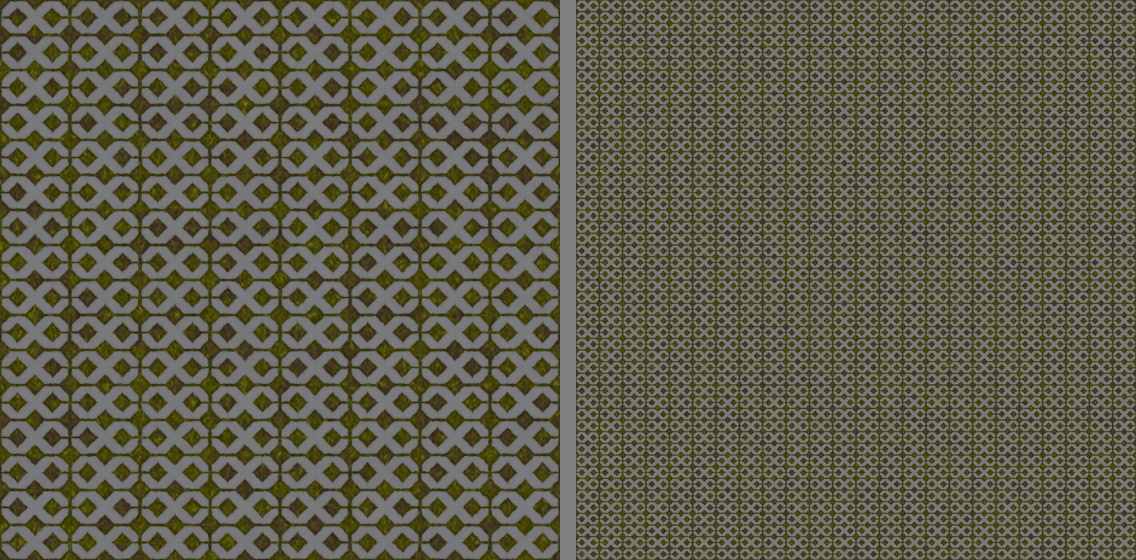
Left, the tile; right, the same tile 3 across and 3 down.
A WebGL 2 fragment shader for this texture:

```glsl
#version 300 es
precision highp float;

uniform vec2 u_resolution;
out vec4 outColor;

#define ROWS 16.0          // paver rows; each paver is two units wide
#define HOLE_RADIUS 0.272  // closed holes inside a paver
#define NOTCH_RADIUS 0.288 // notches in the middle of the long sides
#define CORNER_RADIUS 0.325 // openings where four pavers meet
#define JOINT_X 0.040      // half width of the vertical joints
#define JOINT_Y 0.028      // half width of the horizontal joints
#define SLIT 0.020         // half width of the slits beside the holes
#define CREEP 0.030        // raggedness of the moss edge
#define SOFT_EDGE 0.045    // width of the dirty concrete rim

const vec3 CONCRETE = vec3(0.472, 0.474, 0.480);
const vec3 RIM = vec3(0.345, 0.340, 0.240);
const vec3 SOIL = vec3(0.255, 0.210, 0.115);
const vec3 MOSS = vec3(0.270, 0.265, 0.030);
const vec3 BLADE = vec3(0.430, 0.430, 0.060);

float hash(vec2 p) {
  uvec2 q = uvec2(ivec2(p)) * uvec2(1597334673u, 3812015801u);
  uint n = (q.x ^ q.y) * 1597334673u;
  n = (n ^ (n >> 15)) * 2246822519u;
  return float((n ^ (n >> 13)) >> 8) / 16777216.0;
}

// Value noise that wraps after a whole number of cells
float noise(vec2 p, vec2 period) {
  vec2 i = floor(p), f = fract(p);
  f = f * f * (3.0 - 2.0 * f);
  vec2 a = mod(i, period), b = mod(i + 1.0, period);
  return mix(mix(hash(a), hash(vec2(b.x, a.y)), f.x),
             mix(hash(vec2(a.x, b.y)), hash(b), f.x), f.y);
}

float wrapNoise(vec2 uv, vec2 cells) {
  return noise(uv * cells, cells);
}

float diamond(vec2 p, float radius) {
  return (abs(p.x) + abs(p.y) - radius) * 0.7071;
}

// Signed distance to the planted gaps, negative inside them
float gapDistance(vec2 g) {
  // Fold into a quarter paver: x from the joint, y from the joint
  vec2 q = vec2(abs(mod(g.x + 1.0, 2.0) - 1.0), abs(fract(g.y + 0.5) - 0.5));
  float d = diamond(q - 0.5, HOLE_RADIUS);
  d = min(d, diamond(q - vec2(1.0, 0.0), NOTCH_RADIUS));
  d = min(d, diamond(q, CORNER_RADIUS));
  d = min(d, min(q.x - JOINT_X, q.y - JOINT_Y));
  return min(d, max(0.5 - q.y - SLIT, q.x - 0.5));
}

// Soil and moss, mixed in patches and streaked with short blades
vec3 groundColor(vec2 uv, float depth) {
  float patches = 0.55 * wrapNoise(uv, vec2(22.0)) + 0.45 * wrapNoise(uv, vec2(57.0));
  float clumps = wrapNoise(uv, vec2(130.0));
  float grain = wrapNoise(uv, vec2(300.0));
  // Whole-number shears keep the slanted streaks periodic
  float left = noise(vec2(240.0 * uv.x + 120.0 * uv.y, 120.0 * uv.y - 60.0 * uv.x), vec2(60.0));
  float right = noise(vec2(240.0 * uv.x - 120.0 * uv.y, 120.0 * uv.y + 60.0 * uv.x), vec2(60.0));
  float streak = mix(left, right, smoothstep(0.35, 0.65, wrapNoise(uv, vec2(73.0))));

  float green = smoothstep(0.30, 0.62, patches + 0.25 * (clumps - 0.5));
  vec3 color = mix(SOIL, MOSS, green);
  color *= 0.68 + 0.34 * streak + 0.30 * grain;
  float blades = smoothstep(0.55, 0.95, streak) * smoothstep(0.35, 0.80, clumps);
  color = mix(color, BLADE, 0.75 * blades * (0.15 + 0.85 * green));
  return color * mix(0.82, 1.04, smoothstep(0.0, 0.10, depth));
}

// Grey concrete with faint mottling and a slight tone per paver
vec3 concreteColor(vec2 uv, vec2 g) {
  float tone = hash(mod(floor(g * vec2(0.5, 1.0)), vec2(0.5, 1.0) * ROWS)) - 0.5;
  float mottle = wrapNoise(uv, vec2(90.0)) - 0.5;
  float grain = wrapNoise(uv, vec2(256.0)) - 0.5;
  return CONCRETE * (1.0 + 0.025 * tone + 0.03 * mottle + 0.03 * grain);
}

void main() {
  vec2 uv = gl_FragCoord.xy / u_resolution;
  vec2 g = uv * ROWS;
  float pixel = ROWS / min(u_resolution.x, u_resolution.y);

  // Moss creeps unevenly over the edges
  float ragged = wrapNoise(uv, vec2(190.0)) - 0.5;
  float d = gapDistance(g) + CREEP * ragged;

  // Dirt fades out from the gaps across the concrete
  vec3 stone = concreteColor(uv, g);
  stone = mix(RIM, stone, smoothstep(-0.01, SOFT_EDGE, d));
  stone *= 0.96 + 0.04 * smoothstep(0.0, 0.12, d);

  float cover = smoothstep(-0.75 * pixel, 0.75 * pixel, d);
  outColor = vec4(mix(groundColor(uv, -d), stone, cover), 1.0);
}
```
